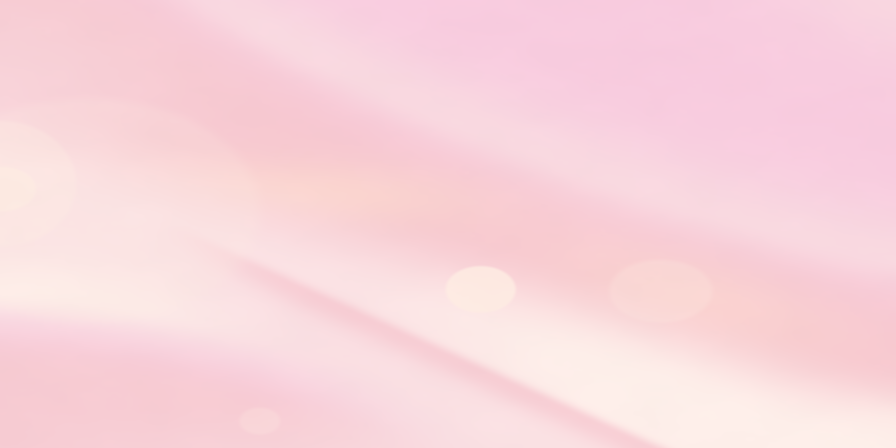
A Shadertoy shader for this background:

```glsl
// Soft pink silk folds crossing diagonally, with cream glows and pale lens discs.

const vec3 LILAC = vec3(0.972, 0.797, 0.873);
const vec3 ROSE  = vec3(0.965, 0.780, 0.812);
const vec3 BLUSH = vec3(0.978, 0.868, 0.885);
const vec3 PEACH = vec3(0.988, 0.850, 0.815);
const vec3 CREAM = vec3(0.996, 0.945, 0.920);

float hash(vec2 p) {
    return fract(sin(dot(p, vec2(127.1, 311.7))) * 43758.55);
}

float noise(vec2 p) {
    vec2 i = floor(p), f = fract(p);
    f = f * f * (3.0 - 2.0 * f);
    return mix(mix(hash(i), hash(i + vec2(1, 0)), f.x),
               mix(hash(i + vec2(0, 1)), hash(i + vec2(1, 1)), f.x), f.y);
}

float fbm(vec2 p) {
    float sum = 0.0, amp = 0.5;
    for (int i = 0; i < 4; i++) {
        sum += amp * noise(p);
        p = p * 2.1 + 7.3;
        amp *= 0.5;
    }
    return sum;
}

// Falling step: 1 below -w, 0 above +w
float below(float d, float w) {
    return 1.0 - smoothstep(-w, w, d);
}

// Ridge with separate softness under and over its centre line
float fold(float d, float under, float over) {
    float t = d / (d < 0.0 ? under : over);
    return exp(-t * t);
}

// Elliptical glow sheared along a slope
float glow(vec2 p, vec2 centre, vec2 radius, float slope) {
    vec2 q = p - centre;
    q.y -= slope * q.x;
    q /= radius;
    return exp(-dot(q, q));
}

// Filled ellipse with a soft rim
float disc(vec2 p, vec2 centre, vec2 radius, float soft) {
    float d = (length((p - centre) / radius) - 1.0) * radius.y;
    return below(d, soft);
}

vec3 silk(vec2 p) {
    // Height above each guiding curve
    float u = p.x - 1.1;
    float upper = p.y - (0.63 - 0.403 * u + 0.114 * u * u);
    float middle = p.y - (0.715 - 0.32 * p.x);
    float crease = p.y - (0.5 - 0.455 * (p.x - 0.35));
    float streak = p.y - (0.325 - 0.06 * p.x - 0.19 * p.x * p.x);

    // Upper cloth and its pale ribbon
    vec3 col = mix(LILAC, ROSE, below(upper, 0.16));
    col = mix(col, BLUSH, 0.75 * fold(upper - 0.065, 0.06, 0.12) * smoothstep(0.1, 0.6, p.x));
    col = mix(col, BLUSH, 0.5 * glow(p, vec2(0.0, 0.82), vec2(0.38, 0.2), -0.1));
    col = mix(col, BLUSH, 0.6 * glow(p, vec2(2.0, 1.0), vec2(0.3, 0.13), -0.3));
    col = mix(col, PEACH, 0.8 * glow(p, vec2(0.7, 0.57), vec2(0.38, 0.07), -0.06));
    col = mix(col, PEACH, 0.6 * glow(p, vec2(1.55, 0.34), vec2(0.33, 0.1), -0.25));

    // Lower cloth, brightening to the right
    vec3 lower = mix(BLUSH, CREAM, 0.2 + 0.65 * smoothstep(0.7, 1.4, p.x));
    col = mix(col, lower, below(middle, 0.11));
    col = mix(col, CREAM, 0.4 * glow(p, vec2(1.4, 0.17), vec2(0.35, 0.08), -0.3));

    // Dark crease with a crisp upper side
    float creaseFade = smoothstep(0.3, 0.7, p.x);
    col = mix(col, BLUSH, 0.7 * below(crease, 0.03) * creaseFade);
    col = mix(col, ROSE, 0.75 * fold(crease, 0.045, 0.018) * creaseFade);

    // Shaded lower left cloth under a bright streak
    float leftFade = 1.0 - smoothstep(0.55, 1.15, p.x);
    col = mix(col, mix(LILAC, ROSE, below(streak + 0.08, 0.08)),
              0.85 * below(streak + 0.035, 0.075) * leftFade);
    col = mix(col, BLUSH, 0.6 * below(p.y - 0.03, 0.09) * smoothstep(-0.3, 0.8, p.x) * leftFade);
    col = mix(col, CREAM, 0.75 * fold(streak - 0.025, 0.04, 0.08) * (1.0 - smoothstep(0.1, 0.75, p.x)));

    // Warm light in the lower right corner
    col = mix(col, CREAM, 0.6 * glow(p, vec2(2.0, 0.04), vec2(0.18, 0.08), 0.0));
    return col;
}

void mainImage(out vec4 fragColor, in vec2 fragCoord) {
    vec2 p = fragCoord / iResolution.xy * vec2(2.0, 1.0);
    vec3 col = silk(p);

    // Lens discs
    vec3 warm = vec3(0.992, 0.922, 0.885);
    col = mix(col, warm, 0.20 * disc(p, vec2(0.20, 0.53), vec2(0.38, 0.25), 0.015));
    col = mix(col, warm, 0.35 * disc(p, vec2(0.00, 0.59), vec2(0.17, 0.14), 0.006));
    col = mix(col, warm, 0.75 * disc(p, vec2(0.00, 0.578), vec2(0.08, 0.05), 0.004));
    col = mix(col, warm, 0.85 * disc(p, vec2(1.073, 0.354), vec2(0.078, 0.052), 0.004));
    col = mix(col, warm, 0.25 * disc(p, vec2(1.475, 0.35), vec2(0.115, 0.07), 0.006));
    col = mix(col, warm, 0.25 * disc(p, vec2(0.58, 0.06), vec2(0.045, 0.03), 0.005));

    // Faint painted mottling
    col += 0.014 * (fbm(p * vec2(9.0, 16.0)) - 0.47);
    fragColor = vec4(clamp(col, 0.0, 1.0), 1.0);
}
```
